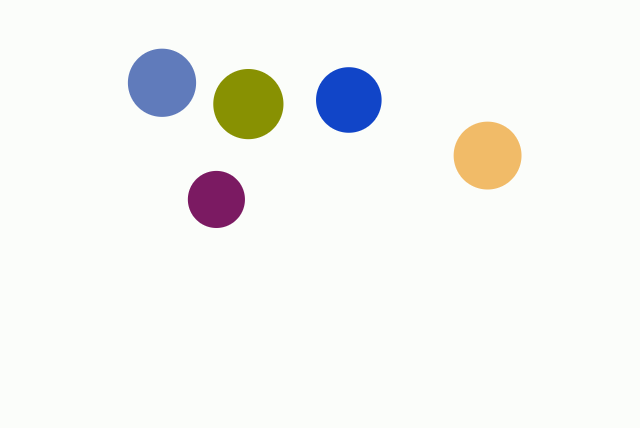
Give the GLSL for this background, as a Shadertoy shader.

```glsl
const vec3 PAPER = vec3(0.985, 0.993, 0.982);
const vec3 SLATE_BLUE = vec3(0.376, 0.482, 0.733);
const vec3 OLIVE = vec3(0.533, 0.569, 0.008);
const vec3 COBALT = vec3(0.067, 0.271, 0.784);
const vec3 APRICOT = vec3(0.945, 0.733, 0.408);
const vec3 PLUM = vec3(0.482, 0.102, 0.384);

// Discs: centre x, centre y, radius, in canvas heights
const int DISC_COUNT = 5;
const vec3 DISCS[DISC_COUNT] = vec3[](
    vec3(0.3785, 0.8066, 0.0797),
    vec3(0.5803, 0.7568, 0.0820),
    vec3(0.8150, 0.7664, 0.0766),
    vec3(1.1392, 0.6365, 0.0793),
    vec3(0.5056, 0.5340, 0.0667)
);
const vec3 DISC_COLORS[DISC_COUNT] = vec3[](
    SLATE_BLUE, OLIVE, COBALT, APRICOT, PLUM
);

// Signed distance to a disc, negative inside
float discDistance(vec2 point, vec3 disc) {
    return length(point - disc.xy) - disc.z;
}

void mainImage(out vec4 fragColor, in vec2 fragCoord) {
    vec2 point = fragCoord / iResolution.y;
    float pixel = 1.0 / iResolution.y;
    vec3 color = PAPER;

    // Flat discs with one pixel of edge smoothing
    for (int i = 0; i < DISC_COUNT; i++) {
        float coverage = clamp(0.5 - discDistance(point, DISCS[i]) / pixel, 0.0, 1.0);
        color = mix(color, DISC_COLORS[i], coverage);
    }

    fragColor = vec4(color, 1.0);
}
```
